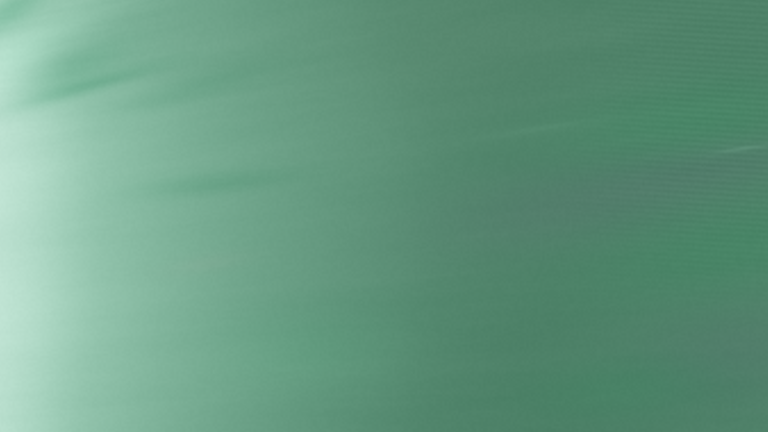
This background is drawn by a Shadertoy shader. Its source:

```glsl
// Soft motion-blurred green backdrop: pale glow at the left, tilted streaks, faint ribs at the right.

const vec3 DEEP_GREEN = vec3(0.308, 0.508, 0.410);
const vec3 PALE_MINT  = vec3(0.735, 0.880, 0.815);
const vec3 LEAF_TINT  = vec3(-0.026, 0.013, -0.010);
const vec3 GREY_TINT  = vec3(0.010, -0.020, 0.006);
const vec3 SHADE      = vec3(-0.17, -0.10, -0.13);

float hash(vec2 p) {
    p = fract(p * vec2(0.1031, 0.1137));
    p += dot(p, p.yx + 33.33);
    return fract((p.x + p.y) * p.x * 7.31);
}

float noise(vec2 p) {
    vec2 cell = floor(p), f = fract(p);
    f = f * f * (3.0 - 2.0 * f);
    float low  = mix(hash(cell), hash(cell + vec2(1, 0)), f.x);
    float high = mix(hash(cell + vec2(0, 1)), hash(cell + vec2(1, 1)), f.x);
    return mix(low, high, f.y);
}

// Soft tilted ellipse, 1 at its centre
float smear(vec2 p, vec2 centre, vec2 size, float angle) {
    vec2 d = p - centre;
    float c = cos(angle), s = sin(angle);
    d = vec2(c * d.x + s * d.y, c * d.y - s * d.x) / size;
    return exp(-dot(d, d));
}

// Layered noise stretched along streaks that fan out and flatten to the right
float streaks(vec2 p) {
    float slope = 0.03 + 0.20 * p.y;
    float across = p.y - slope * p.x * (1.0 - 0.15 * p.x);
    float sum = 0.0, weight = 0.5;
    vec2 freq = vec2(1.6, 9.0);
    for (int i = 0; i < 5; i++) {
        sum += weight * (noise(vec2(p.x, across) * freq + 17.0 * float(i + 1)) - 0.5);
        freq *= vec2(1.5, 1.9);
        weight *= 0.72;
    }
    return sum;
}

// Horizontal falloff from the pale left edge to the deep right side
vec3 backdrop(vec2 p, float width) {
    float x = p.x / width + 0.06 * smoothstep(0.65, 1.0, p.y)
            + 0.02 * smoothstep(0.3, 0.0, p.y);
    float light = 0.90 * pow(clamp(1.0 - x / 0.74, 0.0, 1.0), 1.95);
    light += 0.12 * smoothstep(0.14, 0.02, x);
    light += 0.02 * smoothstep(0.58, 0.48, x) * smoothstep(0.2, 0.45, x);
    return mix(DEEP_GREEN, PALE_MINT, light)
         + vec3(-0.015, 0.10, 0.045) * light * (1.0 - light);
}

void mainImage(out vec4 fragColor, in vec2 fragCoord) {
    float width = iResolution.x / iResolution.y;
    vec2 p = fragCoord / iResolution.y;
    vec3 col = backdrop(p, width);
    p.x *= 1.7778 / width;

    // Broad colour patches
    float leaf = smear(p, vec2(1.60, 0.72), vec2(0.32, 0.09), 0.15)
               + smear(p, vec2(1.70, 0.43), vec2(0.34, 0.11), 0.17)
               + 0.8 * smear(p, vec2(1.50, 0.11), vec2(0.24, 0.07), 0.10)
               + 0.5 * smear(p, vec2(0.72, 0.18), vec2(0.22, 0.10), 0.05);
    float grey = smear(p, vec2(1.36, 0.53), vec2(0.34, 0.09), 0.15)
               + smear(p, vec2(1.70, 0.17), vec2(0.22, 0.11), 0.12)
               + 0.8 * smear(p, vec2(1.68, 0.62), vec2(0.24, 0.05), 0.15);
    col += LEAF_TINT * leaf + GREY_TINT * grey;
    col += vec3(0.030, 0.020, 0.020) * smear(p, vec2(1.05, 0.92), vec2(0.45, 0.20), 0.20);

    // Dark brush marks towards the upper left
    float dark = 0.50 * smear(p, vec2(0.20, 0.80), vec2(0.18, 0.018), 0.28)
               + 0.55 * smear(p, vec2(0.15, 0.83), vec2(0.14, 0.045), 0.40)
               + 0.95 * smear(p, vec2(0.01, 0.97), vec2(0.10, 0.040), 0.55)
               + 0.20 * smear(p, vec2(0.43, 0.79), vec2(0.20, 0.030), 0.28)
               + 0.32 * smear(p, vec2(0.48, 0.575), vec2(0.18, 0.026), 0.10);
    col += SHADE * dark;

    // Pale glints
    float glint = 0.05 * smear(p, vec2(0.07, 0.89), vec2(0.18, 0.050), 0.50)
                + 0.022 * smear(p, vec2(1.26, 0.704), vec2(0.12, 0.008), 0.15)
                + 0.05 * smear(p, vec2(1.72, 0.656), vec2(0.06, 0.005), 0.14);
    col += glint;
    col += vec3(0.02, 0.0, 0.006) * smear(p, vec2(0.48, 0.39), vec2(0.10, 0.022), 0.17);

    // Fine streaks, strongest at the upper left
    float strength = 0.026 + 0.05 * smoothstep(0.9, 0.0, p.x) * smoothstep(0.5, 1.0, p.y);
    col += strength * streaks(p) * vec3(1.2, 0.9, 1.0);

    // Faint ribs at the right
    float ribMask = smoothstep(1.2, 1.65, p.x) * smoothstep(0.2, 0.6, p.y);
    col += 0.008 * ribMask * sin(6.2832 * 75.0 * (p.y + 0.06 * p.x));

    // Light grain
    col += 0.012 * (noise(p * 190.0) - 0.5);

    fragColor = vec4(clamp(col, 0.0, 1.0), 1.0);
}
```
